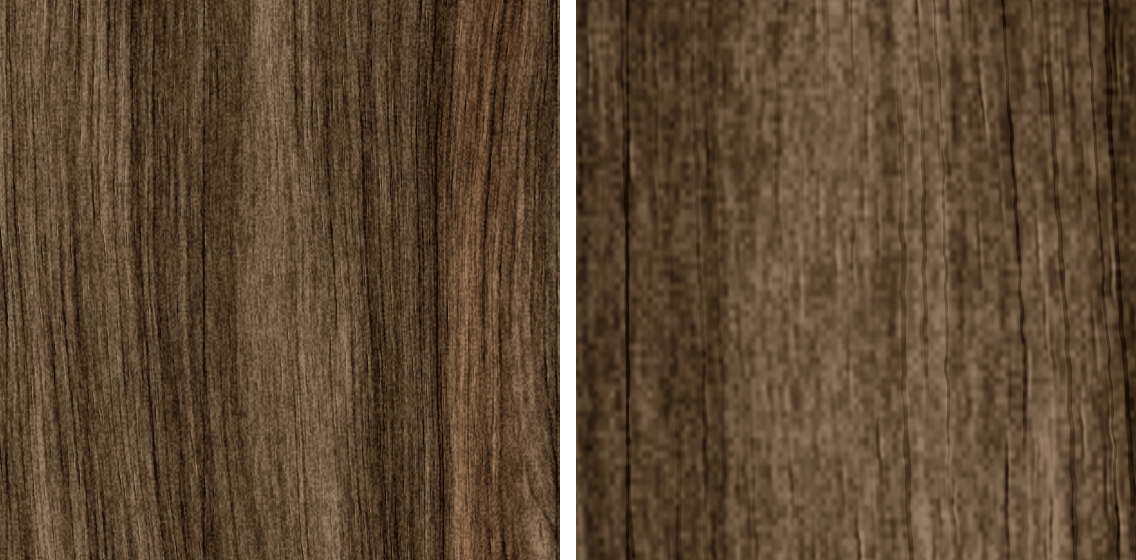
Left: the whole. Right: its middle third, enlarged.
A WebGL 2 fragment shader for this texture:

```glsl
#version 300 es
precision highp float;
// Dark weathered wood: bent vertical grain, broad tonal bands, pores and thin splits.

uniform vec2 u_resolution;
out vec4 fragColor;

const vec3 DARK = vec3(0.13, 0.075, 0.03);
const vec3 MID = vec3(0.335, 0.255, 0.168);
const vec3 LIGHT = vec3(0.55, 0.46, 0.36);
const vec3 RED_TINT = vec3(1.07, 0.98, 0.93);
const float TONE_BIAS = 0.17;
const float STREAK_GAIN = 1.0;
const float FIBRE_GAIN = 0.75;
const float GRAIN_GAIN = 0.85;
const float PORE_DEPTH = 1.5;
const float GLINT_GAIN = 1.3;
const float LINE_DEPTH = 1.3;
const float LINE_CELLS = 75.0;
const vec2 PORE_CELLS = vec2(135.0, 21.0);

// Broad bands: centre, half width, tone
const int BAND_COUNT = 9;
const vec3 BANDS[BAND_COUNT] = vec3[](
    vec3(0.05, 0.045, 0.5), vec3(0.18, 0.05, 0.2), vec3(0.31, 0.05, -0.95),
    vec3(0.46, 0.04, 0.6), vec3(0.55, 0.035, 0.7), vec3(0.70, 0.05, -0.3),
    vec3(0.79, 0.03, -1.0), vec3(0.87, 0.045, 0.7), vec3(0.99, 0.02, -0.9));

float hash(vec2 p) {
    vec3 q = fract(p.xyx * 0.1031);
    q += dot(q, q.yzx + 33.33);
    return fract((q.x + q.y) * q.z);
}

// Smooth value noise from -1 to 1
float noise(vec2 p) {
    vec2 i = floor(p), f = fract(p);
    f = f * f * (3.0 - 2.0 * f);
    float low = mix(hash(i), hash(i + vec2(1, 0)), f.x);
    float high = mix(hash(i + vec2(0, 1)), hash(i + vec2(1, 1)), f.x);
    return 2.0 * mix(low, high, f.y) - 1.0;
}

float bell(float x, float width) {
    float t = x / width;
    return exp(-t * t);
}

// Sideways course of the fibres
float grainCoord(vec2 p) {
    float depth = 1.0 - p.y;
    float bend = 0.045 * depth * depth - 0.085 * depth * bell(p.x - 0.86, 0.12);
    bend += 0.005 * sin(5.0 * p.y + 9.0 * p.x) + 0.0015 * sin(17.0 * p.y + 31.0 * p.x);
    float ragged = 0.0009 * noise(p * vec2(150.0, 85.0));
    return p.x - bend + ragged;
}

float broadTone(float u) {
    float tone = 0.0;
    for (int i = 0; i < BAND_COUNT; i++)
        tone += BANDS[i].z * bell(u - BANDS[i].x, BANDS[i].y);
    return tone;
}

float streaks(vec2 g) {
    return 0.7 * noise(g * vec2(38.0, 1.3)) + 0.85 * noise(g * vec2(97.0, 2.1) + 17.0)
         + 0.65 * noise(g * vec2(205.0, 6.0) + 41.0);
}

// Long thin dark lines, broken along their length
float darkLines(vec2 g, float px) {
    float x = g.x * LINE_CELLS, id = floor(x);
    float offset = 0.25 + 0.5 * hash(vec2(id, 7.0));
    float d = abs(x - id - offset) / LINE_CELLS;
    float width = 0.0003 + 0.0012 * hash(vec2(id, 19.0));
    float broken = smoothstep(-0.15, 0.35, noise(vec2(id * 3.7, g.y * 4.0)));
    return broken * (1.0 - smoothstep(width, width + 1.2 * px, d));
}

// Cellular scatter of long pores, some with a bright torn edge
float pores(vec2 g) {
    vec2 q = g * PORE_CELLS, base = floor(q);
    float tone = 0.0;
    for (int j = -1; j <= 1; j++)
    for (int i = -1; i <= 1; i++) {
        vec2 id = base + vec2(i, j);
        vec2 d = q - id - vec2(hash(id), hash(id + 57.0));
        float size = hash(id + 113.0);
        vec2 radius = vec2(0.16, 0.15 + 0.3 * size);
        vec2 a = d / radius, b = (d - vec2(0.26, 0.0)) / radius;
        tone -= PORE_DEPTH * size * size * exp(-dot(a, a));
        tone += GLINT_GAIN * smoothstep(0.55, 1.0, size) * exp(-dot(b, b));
    }
    return tone;
}

void main() {
    vec2 p = gl_FragCoord.xy / u_resolution;
    float px = 1.0 / min(u_resolution.x, u_resolution.y);
    vec2 g = vec2(grainCoord(p), p.y);
    float rough = 1.0 - 0.65 * bell(g.x - 0.425, 0.06);

    // Broad colour and fibre layers
    float tone = TONE_BIAS + broadTone(g.x) + 0.45 * noise(g * vec2(9.0, 2.5) + 5.0);
    tone += STREAK_GAIN * rough * streaks(g);
    tone += FIBRE_GAIN * noise(g * vec2(290.0, 42.0) + 73.0);
    tone += GRAIN_GAIN * noise(p * vec2(310.0, 250.0));
    tone += rough * (pores(g) - LINE_DEPTH * darkLines(g, px));

    // Curved growth line, plank seams and a slanting split
    float rise = p.y - 0.45;
    tone -= 0.9 * bell(g.x - 0.402 - 0.13 * rise * rise, 0.009);
    float seam = min(abs(p.x - 0.364), min(abs(p.x - 0.012), abs(p.x - 0.994)));
    tone -= 1.3 * (1.0 - smoothstep(0.0006, 0.0006 + 1.5 * px, seam));
    float split = p.x - 0.92 - 0.38 * (0.22 - p.y) - 0.006 * sin(38.0 * p.y);
    tone -= 1.5 * bell(split, 0.004) * (1.0 - smoothstep(0.15, 0.24, p.y));

    // Tone to wood colour
    vec3 wood = mix(MID, tone < 0.0 ? DARK : LIGHT, min(abs(tone) / 2.25, 1.15));
    wood *= mix(vec3(1.0), RED_TINT, bell(g.x - 0.88, 0.07));
    fragColor = vec4(clamp(wood, 0.0, 1.0), 1.0);
}
```
